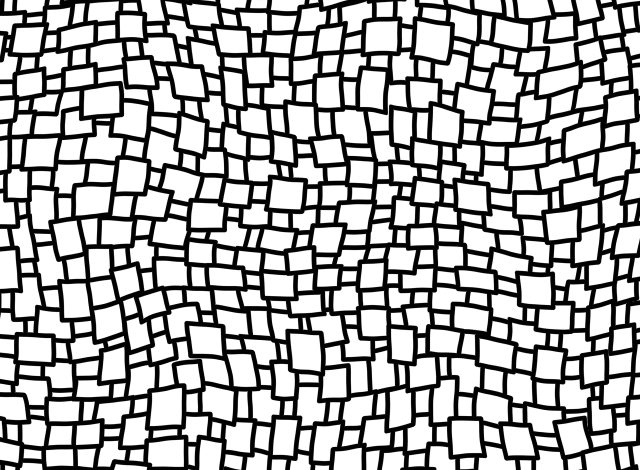
A Shadertoy shader for this pattern:

```glsl
// Irregular mosaic of white, wobbly, interlocking blocks with black outlines.
// Tilted boxes sit on every other cell of a warped grid and overlap at their
// corners in random order; the spaces left between them form the other blocks.

const float ROWS = 19.2;          // grid cells per canvas height
const float LINE_WIDTH = 0.0099;  // outline width in canvas heights
const float JITTER = 0.34;        // spread of box centres, in cells
const float TILT = 0.22;          // spread of box angles, in radians
const vec3 INK = vec3(0.005);
const vec3 PAPER = vec3(1.0);

vec2 hash2(vec2 p) {
    vec3 q = fract(p.xyx * vec3(0.1031, 0.1030, 0.0973));
    q += dot(q, q.yzx + 33.33);
    return fract((q.xx + q.yz) * q.zy);
}

vec2 gradientAt(vec2 corner) {
    float angle = 6.2832 * hash2(corner).x;
    return vec2(cos(angle), sin(angle));
}

float gradientNoise(vec2 p) {
    vec2 i = floor(p), f = fract(p);
    vec2 u = f * f * f * (f * (f * 6.0 - 15.0) + 10.0);
    vec2 e = vec2(1.0, 0.0);
    float low = mix(dot(gradientAt(i), f),
                    dot(gradientAt(i + e.xy), f - e.xy), u.x);
    float high = mix(dot(gradientAt(i + e.yx), f - e.yx),
                     dot(gradientAt(i + e.xx), f - e.xx), u.x);
    return mix(low, high, u.y);
}

vec2 noise2(vec2 p) {
    return vec2(gradientNoise(p + 17.3), gradientNoise(p + 71.8));
}

// Canvas position to grid cells: broad stretching plus fine edge wobble.
vec2 warpToGrid(vec2 p) {
    vec2 stretch = 1.5 * noise2(p * 2.4);
    vec2 wobble = 0.06 * noise2(p * ROWS * 1.1 + 40.0);
    return p * ROWS + stretch + wobble;
}

// Signed box distance, with each axis brought back to canvas units.
float boxDistance(vec2 p, vec2 halfSize, vec2 cellsPerUnit) {
    vec2 d = (abs(p) - halfSize) / cellsPerUnit;
    return length(max(d, 0.0)) + min(max(d.x, d.y), 0.0);
}

// Distance to the randomly placed, sized and tilted box of one cell.
float blockDistance(vec2 p, vec2 cell, vec2 cellsPerUnit) {
    vec2 centre = cell + 0.5 + JITTER * (hash2(cell + 105.0) - 0.5);
    vec2 halfSize = 0.62 + 0.24 * (hash2(cell + 233.0) - 0.5);
    float angle = TILT * (hash2(cell + 341.0).x - 0.5);
    float c = cos(angle), s = sin(angle);
    return boxDistance(mat2(c, -s, s, c) * (p - centre), halfSize, cellsPerUnit);
}

// Distance to the nearest visible outline.
float outlineDistance(vec2 p, vec2 cellsPerUnit) {
    vec2 home = floor(p);
    float dist[9];
    float rank[9];
    float topRank = -1.0;

    // Find the uppermost box covering this point.
    for (int k = 0; k < 9; k++) {
        vec2 cell = home + vec2(k % 3 - 1, k / 3 - 1);
        bool hasBox = mod(cell.x + cell.y, 2.0) < 0.5;
        dist[k] = hasBox ? blockDistance(p, cell, cellsPerUnit) : 1.0;
        rank[k] = hash2(cell + 467.0).y;
        if (dist[k] < 0.0) topRank = max(topRank, rank[k]);
    }

    // Edges ranked below that box are hidden.
    float nearest = 1.0;
    for (int k = 0; k < 9; k++) {
        if (rank[k] >= topRank) nearest = min(nearest, abs(dist[k]));
    }
    return nearest;
}

void mainImage(out vec4 fragColor, in vec2 fragCoord) {
    vec2 p = fragCoord / iResolution.y;
    vec2 grid = warpToGrid(p);

    // Local grid density along each axis keeps the line width even.
    vec2 dx = dFdx(grid), dy = dFdy(grid);
    vec2 cellsPerUnit = iResolution.y * sqrt(dx * dx + dy * dy);

    float edge = outlineDistance(grid, cellsPerUnit) - 0.5 * LINE_WIDTH;
    float soft = 0.7 / iResolution.y;
    fragColor = vec4(mix(INK, PAPER, smoothstep(-soft, soft, edge)), 1.0);
}
```
